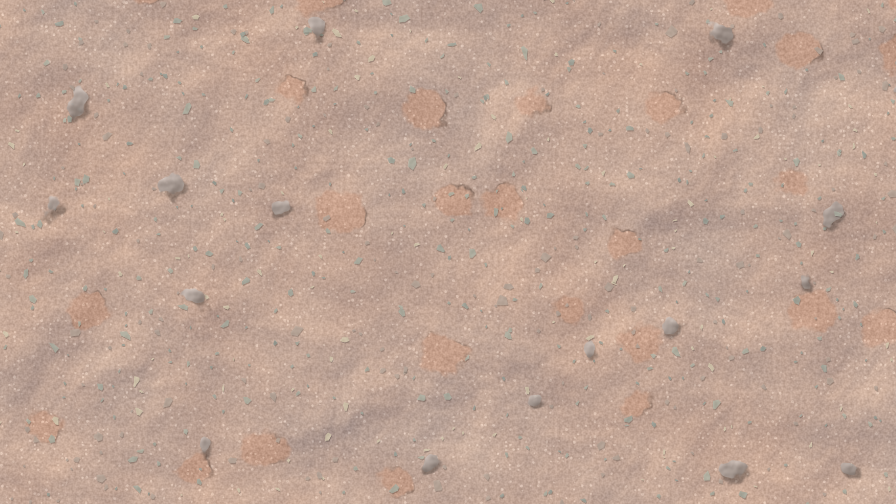
A Shadertoy shader for this texture:

```glsl
// Dusty pink desert ground: soft wind-worn relief from gradient noise, lit from
// the upper left, with fine grit, bare clay patches, lumpy grey stones and
// scattered angular flakes of slate. Each kind is strewn over a jittered grid.

const vec2 LIGHT = vec2(-0.45, 0.89);

vec2 hash2(vec2 p) {
    vec3 q = fract(p.xyx * vec3(0.1031, 0.1030, 0.0973));
    q += dot(q, q.yzx + 33.33);
    return fract((q.xx + q.yz) * q.zy);
}

// Gradient noise, about -0.7 to 0.7
float corner(vec2 cell, vec2 offset) {
    float a = 6.2832 * hash2(cell).x;
    return dot(vec2(cos(a), sin(a)), offset);
}

float noise(vec2 p) {
    vec2 i = floor(p), f = p - i, e = vec2(1, 0);
    vec2 u = f * f * f * (f * (f * 6.0 - 15.0) + 10.0);
    return mix(mix(corner(i, f), corner(i + e, f - e), u.x),
               mix(corner(i + e.yx, f - e.yx), corner(i + 1.0, f - 1.0), u.x), u.y);
}

// Rolling sand, with smaller dents on top
float relief(vec2 p) {
    p += 0.05 * vec2(noise(p * 4.0 + 31.0), noise(p * 4.0 + 57.0));
    return 0.10 * noise(p * 4.0 + 7.0) + 0.045 * noise(p * 9.0 + 13.0)
         + 0.011 * noise(p * 23.0) + 0.004 * noise(p * 55.0);
}

float stoneLumps(vec2 p) {
    return noise(p * 32.0 + 5.0) + 0.4 * noise(p * 75.0);
}

// Irregular polygon: the overlap of five random half planes
float flakeDistance(vec2 d, float size, vec2 key) {
    float dist = -1.0;
    for (int k = 0; k < 5; k++) {
        vec2 r = hash2(key + float(k) * 17.0);
        float a = (float(k) + 0.7 * r.x) * 1.2566;
        dist = max(dist, dot(d, vec2(cos(a), sin(a))) - size * (0.55 + 0.6 * r.y));
    }
    return dist;
}

void addFlakes(inout vec3 col, vec2 p, float freq, float share, float size, float px) {
    for (int n = 0; n < 9; n++) {
        vec2 cell = floor(p * freq) + vec2(n % 3, n / 3) - 1.0;
        vec2 key = cell + freq * 9.0;
        vec2 pick = hash2(key), kind = hash2(key + 71.0);
        if (pick.x > share) continue;
        float a = 6.2832 * pick.y;
        mat2 turn = mat2(cos(a), sin(a), -sin(a), cos(a));
        vec2 stretch = vec2(1.0, 1.1 + 0.9 * kind.y);
        vec2 d = p - (cell + hash2(key + 39.0)) / freq;
        float s = size * (0.55 + 0.75 * kind.x);
        float body = flakeDistance(turn * d * stretch, s, key);
        float shadow = flakeDistance(turn * (d + LIGHT * 0.0028) * stretch, s, key);
        col *= 1.0 - 0.20 * smoothstep(-px, px * 1.5, -shadow);
        vec3 slate = mix(vec3(0.57, 0.60, 0.57), vec3(0.70, 0.70, 0.64), kind.x);
        slate = mix(slate, vec3(0.82, 0.77, 0.67), step(0.82, kind.y));
        slate = mix(slate, vec3(0.73, 0.63, 0.58), 0.7 * step(kind.y, 0.22));
        slate += 0.06 * noise(p * 120.0);
        col = mix(col, slate, 0.88 * smoothstep(-px, px, -body));
    }
}

// Round worn spots of bare orange clay with a broken, cracked rim
void addClay(inout vec3 col, vec2 p, float lit) {
    float ragged = 0.020 * noise(p * 24.0) + 0.009 * noise(p * 70.0);
    for (int n = 0; n < 9; n++) {
        vec2 cell = floor(p * 4.2) + vec2(n % 3, n / 3) - 1.0;
        vec2 pick = hash2(cell + 211.0);
        if (pick.x > 0.6) continue;
        vec2 d = p - (cell + 0.15 + 0.7 * hash2(cell + 331.0)) / 4.2;
        float dist = length(d * vec2(0.95, 1.1)) - 0.024 - 0.022 * pick.y + ragged;
        vec3 clay = vec3(0.775, 0.605, 0.515) + 0.035 * lit + 0.05 * noise(p * 95.0);
        col = mix(col, clay, 0.7 * smoothstep(-0.006, 0.006, -dist));
        float rim = exp(-dist * dist / 0.000008) * smoothstep(-0.1, 0.3, noise(p * 15.0 + 3.0));
        col *= 1.0 - 0.24 * rim * smoothstep(-0.03, 0.03, dot(d, vec2(0.7, 0.4)));
    }
}

void addStones(inout vec3 col, vec2 p, float px) {
    float ragged = 0.020 * noise(p * 30.0 + 9.0) + 0.007 * noise(p * 80.0);
    float bump = stoneLumps(p) - stoneLumps(p + LIGHT * 0.006);
    for (int n = 0; n < 9; n++) {
        vec2 cell = floor(p * 4.0) + vec2(n % 3, n / 3) - 1.0;
        vec2 pick = hash2(cell + 517.0);
        if (pick.x > 0.5) continue;
        vec2 d = p - (cell + 0.15 + 0.7 * hash2(cell + 613.0)) / 4.0;
        float a = 3.1416 * pick.y, size = 0.012 + 0.022 * pick.x;
        mat2 turn = mat2(cos(a), sin(a), -sin(a), cos(a));
        float body = length(turn * d * vec2(0.85, 1.3)) - size + ragged;
        float shadow = length(turn * (d + LIGHT * 0.010) * vec2(0.85, 1.3)) - size + ragged;
        col *= 1.0 - 0.28 * smoothstep(-0.007, 0.005, -shadow);
        vec3 stone = vec3(0.67, 0.625, 0.60) + 0.24 * clamp(bump, -0.9, 0.6)
                   + 0.10 * clamp(dot(d, LIGHT) / size, -1.0, 1.0);
        col = mix(col, stone, 0.85 * smoothstep(-px - 0.001, px + 0.001, -body));
    }
}

void mainImage(out vec4 fragColor, in vec2 fragCoord) {
    vec2 p = fragCoord / iResolution.y;
    float px = 0.7 / iResolution.y;
    // Lit sand, drifting between warm and mauve
    float lit = (relief(p) - relief(p + LIGHT * 0.012)) / 0.012;
    vec3 col = mix(vec3(0.69, 0.59, 0.545), vec3(0.815, 0.695, 0.622),
                   clamp(0.52 + 0.55 * lit, -0.35, 1.15));
    col += vec3(0.02, -0.002, -0.016) * (noise(p * 3.0 + 83.0) + 0.5 * noise(p * 11.0));
    addClay(col, p, lit);
    // Fine grit and pale specks
    col += 0.075 * noise(p * 150.0) + 0.06 * noise(p * 263.0 + 0.37);
    vec2 grit = p * 125.0, speck = hash2(floor(grit) + 900.0);
    float dist = length(fract(grit) - 0.3 - 0.4 * hash2(floor(grit) + 47.0));
    float share = 0.10 + 0.08 * noise(p * 6.0);
    float grain = step(speck.x, share) * smoothstep(-0.2, 0.1, 0.12 + 0.2 * speck.y - dist);
    col += vec3(0.09, 0.10, 0.10) * grain;
    // Flakes and stones lying on the sand
    addFlakes(col, p, 27.0, 0.36, 0.0046, px);
    addStones(col, p, px);
    addFlakes(col, p, 14.0, 0.55, 0.0085, px);
    fragColor = vec4(clamp(col, 0.0, 1.0), 1.0);
}
```
